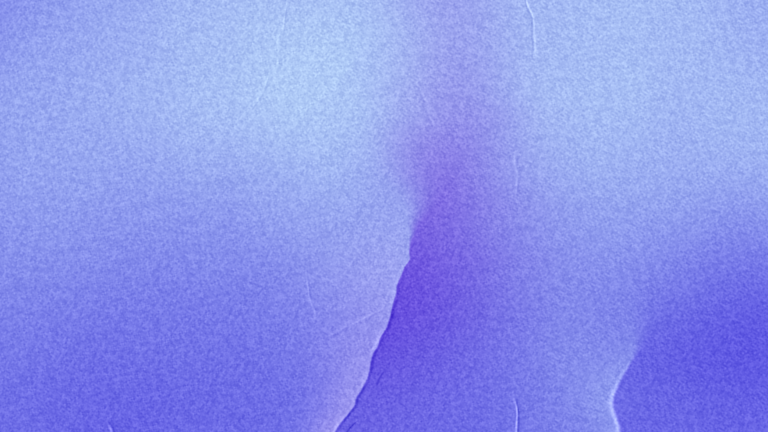
A WebGL 1 fragment shader for this texture:

```glsl
precision highp float;
uniform vec2 u_resolution;

const vec3 PALE = vec3(0.685, 0.79, 0.965);
const vec3 DEEP = vec3(0.355, 0.32, 0.885);
const vec3 PLUME_TINT = vec3(0.05, -0.04, -0.02);
const vec3 BANK_TINT = vec3(0.02, -0.015, 0.0);
const float GRAIN_SCALE = 270.0;
const float GRAIN_AMOUNT = 0.085;
const float MOTTLE_AMOUNT = 0.10;
const float CREASE_WOBBLE = 0.016;
const float LINE_WIDTH = 0.0028;

float hash(vec2 p) {
  return fract(sin(dot(p, vec2(127.1, 311.7))) * 43758.55);
}

float noise(vec2 p) {
  vec2 i = floor(p), f = fract(p);
  f = f * f * (3.0 - 2.0 * f);
  return mix(mix(hash(i), hash(i + vec2(1.0, 0.0)), f.x),
             mix(hash(i + vec2(0.0, 1.0)), hash(i + 1.0), f.x), f.y);
}

float fbm(vec2 p) {
  float sum = 0.0, amp = 0.5;
  for (int i = 0; i < 4; i++) {
    sum += amp * noise(p);
    p = mat2(0.8, 0.6, -0.6, 0.8) * p * 2.03 + 7.3;
    amp *= 0.5;
  }
  return sum;
}

float bell(float x) { return exp(-x * x); }

float blob(vec2 p, vec2 center, vec2 radius) {
  vec2 q = (p - center) / radius;
  return exp(-dot(q, q));
}

// Thin raised wrinkle from a to b: lit on one side, shaded on the other
float wrinkle(vec2 p, vec2 a, vec2 b) {
  vec2 ab = b - a;
  float h = dot(p - a, ab) / dot(ab, ab);
  float s = dot(p - a, normalize(vec2(ab.y, -ab.x)));
  float taper = smoothstep(0.0, 0.25, h) * (1.0 - smoothstep(0.6, 1.0, h));
  return taper * (bell(s / LINE_WIDTH) - 0.6 * bell(s / LINE_WIDTH - 1.8));
}

float mainCrease(float y) {
  float wobble = noise(vec2(y * 15.0, 3.0)) + 0.4 * noise(vec2(y * 50.0, 8.0)) - 0.7;
  return 0.782 + 0.55 * y - 0.37 * y * y + CREASE_WOBBLE * wobble;
}

float rightFold(float y) {
  return 1.418 + 0.066 * smoothstep(0.06, 0.23, y) + 0.017 * (1.0 - smoothstep(0.0, 0.07, y));
}

void main() {
  vec2 p = gl_FragCoord.xy / u_resolution.y;
  p.x *= 1.77778 * u_resolution.y / u_resolution.x;
  float y = p.y;

  // Broad wash: 0 is pale, 1 is deep
  float tone = mix(0.73, 0.12, smoothstep(0.0, 0.82, y));
  tone += 0.36 * y * y * exp(-p.x / 0.26);
  tone -= 0.11 * blob(p, vec2(0.69, 0.78), vec2(0.28, 0.24));
  tone += 0.11 * blob(p, vec2(0.27, 0.0), vec2(0.32, 0.18));
  tone += 0.08 * blob(p, vec2(0.45, 0.30), vec2(0.25, 0.18));
  tone += 0.06 * blob(p, vec2(0.42, 0.56), vec2(0.22, 0.14));
  tone += 0.28 * blob(p, vec2(1.76, 0.27), vec2(0.26, 0.22));
  tone -= 0.16 * blob(p, vec2(1.35, 0.12), vec2(0.14, 0.20));
  tone += 0.10 * blob(p, vec2(1.78, 1.0), vec2(0.15, 0.25));

  // Central crease with a lighter left bank and a dark plume on the right
  float d = p.x - mainCrease(y);
  float soft = mix(0.003, 0.17, smoothstep(0.42, 0.74, y));
  float side = smoothstep(-soft, soft, d);
  float bank = mix(0.36, 0.12, min(y / 0.48, 1.0)) * (1.0 - smoothstep(0.38, 0.6, y));
  bank *= bell(d / (0.06 + 0.38 * y)) * (1.0 - side);
  tone -= bank;
  float plume = mix(0.12, 0.42, smoothstep(0.0, 0.38, y)) * (1.0 - 0.4 * smoothstep(0.62, 0.95, y));
  plume *= side * bell(max(d, 0.0) / mix(0.26, 0.18, smoothstep(0.3, 0.8, y)));
  plume += 0.12 * blob(p, vec2(0.95, 0.63), vec2(0.09, 0.12));
  tone += plume;

  // Right fold
  float e = p.x - rightFold(y);
  float foldFade = 1.0 - smoothstep(0.12, 0.36, y);
  float foldSoft = mix(0.005, 0.05, smoothstep(0.15, 0.3, y));
  float foldSide = smoothstep(-foldSoft, foldSoft, e);
  tone += foldFade * mix(-0.18 * bell(e / 0.07), 0.18 * exp(-max(e, 0.0) / 0.16), foldSide);

  tone += MOTTLE_AMOUNT * (fbm(p * vec2(7.0, 4.0)) - 0.47);

  // Edge of the pale overlapping patch near the top
  float patchEdge = 0.862 - 0.9 * (0.91 - y) - p.x + 0.02 * noise(p * 12.0);
  tone -= 0.03 * smoothstep(-0.004, 0.004, patchEdge) * blob(p, vec2(0.76, 0.84), vec2(0.12, 0.14));

  // Lit and shaded crease lines, broken up along their length
  float light = 0.0;
  float lowFade = 1.0 - smoothstep(0.18, 0.48, y);
  float broken = smoothstep(0.2, 0.7, noise(vec2(y * 24.0, 5.0)));
  light += 0.10 * lowFade * (0.3 + 0.7 * broken) * bell((d + 0.005) / 0.005);
  light -= 0.12 * lowFade * (1.0 - 0.5 * broken) * bell((d - 0.004) / 0.004);
  float second = d - 0.022 - 0.025 * noise(vec2(y * 25.0, 1.0));
  light -= 0.12 * broken * (1.0 - smoothstep(0.12, 0.22, y)) * bell(second / 0.003);
  light += 0.17 * (1.0 - smoothstep(0.06, 0.2, y)) * bell((e + 0.004) / 0.006);

  vec2 q = p + 0.018 * (vec2(noise(p * 22.0), noise(p * 22.0 + 40.0)) - 0.5);
  light += 0.11 * wrinkle(q, vec2(1.220, 1.04), vec2(1.245, 0.83));
  light += 0.20 * wrinkle(q, vec2(1.200, -0.05), vec2(1.195, 0.10));
  light += 0.15 * wrinkle(q, vec2(0.258, -0.03), vec2(0.245, 0.03));
  light += 0.06 * wrinkle(q, vec2(1.190, 0.54), vec2(1.202, 0.67));
  light += 0.05 * wrinkle(q, vec2(0.570, 0.73), vec2(0.640, 0.86));
  light += 0.04 * wrinkle(q, vec2(0.635, 0.80), vec2(0.670, 1.05));
  light += 0.03 * wrinkle(q, vec2(0.020, 0.48), vec2(0.170, 0.90));
  light += 0.06 * wrinkle(q, vec2(0.725, 0.23), vec2(0.705, 0.40));
  light += 0.05 * wrinkle(q, vec2(0.740, 0.22), vec2(0.900, 0.29));
  light += 0.04 * wrinkle(q, vec2(0.960, 0.82), vec2(1.020, 0.69));

  // Fine paper grain from two turned noise layers
  vec2 g = mat2(0.83, 0.56, -0.56, 0.83) * p * GRAIN_SCALE;
  vec2 k = mat2(0.34, -0.94, 0.94, 0.34) * p * GRAIN_SCALE * 0.71;
  float grain = noise(g) + noise(k + 31.0) - 1.0;
  light += GRAIN_AMOUNT * grain;

  vec3 color = mix(PALE, DEEP, clamp(tone, 0.0, 1.0));
  color += PLUME_TINT * plume * 2.0 + BANK_TINT * bank * 6.0;
  color += light * vec3(1.0, 1.0, 0.55);
  gl_FragColor = vec4(clamp(color, 0.0, 1.0), 1.0);
}
```
